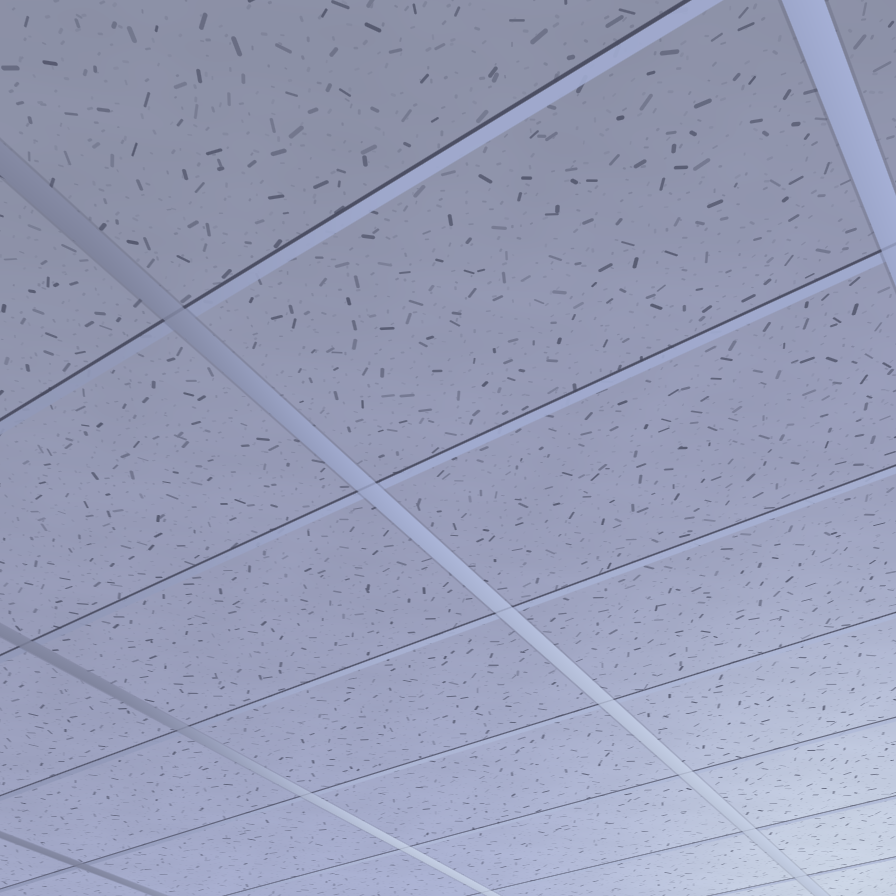
Reproduce this texture procedurally as a Shadertoy shader.

```glsl
const vec3 TILE_DIM    = vec3(0.550, 0.568, 0.655);
const vec3 TILE_MID    = vec3(0.595, 0.612, 0.725);
const vec3 TILE_BRIGHT = vec3(0.680, 0.710, 0.845);
const vec3 WINDOW_GLOW = vec3(0.820, 0.860, 0.910);
const vec3 RAIL_DIM    = vec3(0.510, 0.530, 0.630);
const vec3 RAIL_LIT    = vec3(0.630, 0.670, 0.815);
const vec3 SEAM_DARK   = vec3(0.270, 0.280, 0.360);
const vec3 FLECK_DARK  = vec3(0.300, 0.315, 0.400);

// Plane to canvas: one step across, one step along, and the first crossing
const vec3 STEP_ACROSS = vec3(0.4505,  0.1371, -0.2600);
const vec3 STEP_ALONG  = vec3(0.2982, -0.1001,  0.2033);
const vec3 CROSSING    = vec3(0.1953,  0.6484,  1.0000);

const float TILE_ASPECT   = 2.0;
const float RAIL_HALF     = 0.022;
const float TEE_WIDTH     = 0.043;
const float SEAM_WIDTH    = 0.011;
const float FLECK_DENSITY = 10.0;
const float PIT_DENSITY   = 19.0;

vec3 hash3(vec2 cell) {
    vec3 h = vec3(dot(cell, vec2(127.1, 311.7)),
                  dot(cell, vec2(269.5, 183.3)),
                  dot(cell, vec2(419.2, 371.9)));
    return fract(sin(h) * 43758.545);
}

// Antialiased coverage of the interval from lo to hi
float strip(float x, float lo, float hi, float pixel) {
    float a = max(lo, x - 0.5 * pixel);
    float b = min(hi, x + 0.5 * pixel);
    return clamp((b - a) / pixel, 0.0, 1.0);
}

// Cellular scatter of short, randomly turned strokes
float flecks(vec2 p, float halfLength, float halfWidth, float pixel) {
    vec2 home = floor(p);
    float cover = 0.0;
    for (int j = -1; j <= 1; j++) {
        for (int i = -1; i <= 1; i++) {
            vec2 cell = home + vec2(i, j);
            vec3 rnd = hash3(cell);
            vec3 kind = hash3(cell + 57.3);
            float turn = (rnd.z - 0.5) * 2.4;
            vec2 axis = vec2(cos(turn), sin(turn));
            vec2 d = p - cell - rnd.xy;
            float reach = halfLength * mix(0.25, 1.2, kind.x);
            float radius = halfWidth * mix(0.6, 1.3, kind.y);
            d -= axis * clamp(dot(d, axis), -reach, reach);
            float stroke = clamp((radius - length(d)) / pixel + 0.5, 0.0, 1.0);
            stroke *= min(1.0, 2.0 * radius / pixel);
            cover = max(cover, stroke * mix(0.35, 1.0, kind.z));
        }
    }
    return cover;
}

// Slow, layered unevenness of the board surface
float mottle(vec2 p) {
    return sin(p.x * 7.0 + 2.0 * sin(p.y * 5.0))
         + 0.6 * sin(p.y * 17.0 + 1.5 * sin(p.x * 11.0))
         + 0.4 * sin(p.x * 31.0 - p.y * 27.0);
}

void mainImage(out vec4 fragColor, in vec2 fragCoord) {
    vec2 uv = fragCoord / iResolution.xy;

    // Ceiling coordinates: x counts main rails, y counts cross tees
    mat3 toCanvas = mat3(STEP_ACROSS, STEP_ALONG, CROSSING);
    vec3 ray = inverse(toCanvas) * vec3(uv, 1.0);
    vec2 grid = ray.xy / ray.z;
    vec2 pixel = fwidth(grid);
    vec2 offset = grid - round(grid);
    vec2 board = grid * vec2(TILE_ASPECT, 1.0);
    float boardPixel = 0.6 * length(pixel * vec2(TILE_ASPECT, 1.0));

    // Daylight grows toward the lower right
    float depth = 1.0 - uv.y + 0.25 * (uv.x - 0.5);
    float daylight = smoothstep(0.55, 1.15, depth);
    vec2 toWindow = uv - vec2(0.97, -0.03);
    float glow = exp(-12.0 * dot(toWindow, toWindow));
    float side = smoothstep(0.08, 0.48, uv.x);

    // Boards
    vec3 color = mix(TILE_DIM, TILE_MID, smoothstep(0.05, 0.6, depth));
    color = mix(color, TILE_BRIGHT, daylight);
    color = mix(color, WINDOW_GLOW, 0.85 * glow);
    color *= 1.0 + 0.006 * mottle(board);
    float marks = flecks(board * FLECK_DENSITY, 0.17, 0.05, boardPixel * FLECK_DENSITY);
    float pits = flecks(board * PIT_DENSITY + 31.7, 0.08, 0.06, boardPixel * PIT_DENSITY);
    color = mix(color, FLECK_DARK, max(0.85 * marks, 0.28 * pits));

    // Cross tees with a dark seam on their near edge
    vec3 metal = mix(RAIL_DIM, RAIL_LIT, side);
    metal = mix(metal, WINDOW_GLOW, 0.65 * smoothstep(0.45, 1.0, depth) * side);
    vec3 teeColor = mix(metal, RAIL_LIT, 0.5);
    float tee = strip(offset.y, 0.0, TEE_WIDTH, pixel.y);
    float seam = strip(offset.y, -SEAM_WIDTH, 0.0, pixel.y);
    color = mix(color, teeColor, 0.9 * tee);
    color = mix(color, SEAM_DARK, 0.9 * seam);

    // Main rails lie over the tees, with faint joints and edges
    float rail = strip(offset.x, -RAIL_HALF, RAIL_HALF, pixel.x);
    float edge = strip(abs(offset.x), RAIL_HALF, RAIL_HALF + 0.004, pixel.x);
    vec3 railColor = mix(metal, SEAM_DARK, 0.2 * seam);
    railColor *= 1.0 + 0.025 * offset.x / RAIL_HALF;
    color = mix(color, railColor, rail);
    color = mix(color, SEAM_DARK, 0.22 * edge);

    fragColor = vec4(color, 1.0);
}
```
